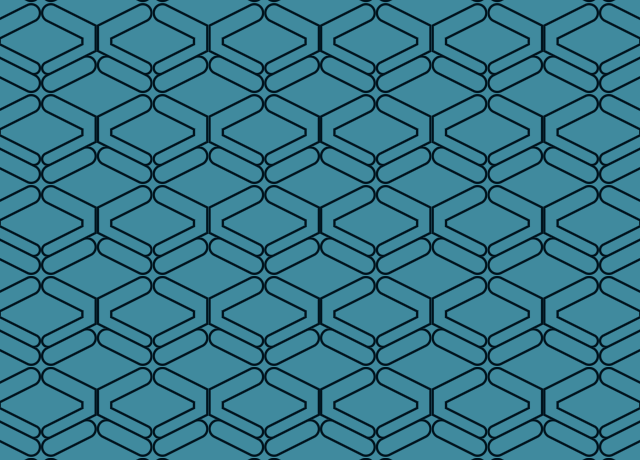
A Shadertoy shader for this pattern:

```glsl
// Outlined lattice of mirrored bent brackets and slanted capsules on flat teal.

const vec3  GROUND = vec3(0.25, 0.54, 0.62);
const vec3  INK    = vec3(0.00, 0.07, 0.11);

// Lengths below are in tile heights.
const float TILES_DOWN   = 5.058;    // tiles per canvas height
const float TILE_WIDTH   = 1.227;
const float ROW_SHIFT    = -0.003;   // tile centre relative to canvas centre
const float HALF_LINE    = 0.0128;
const float GAP          = 0.0122;   // outline inset from each mirror axis
const float INNER_X      = 0.1588;   // inner upright of the bracket
const float UPPER_CORNER = 0.2505;   // ends of the outer upright
const float LOWER_CORNER = -0.0287;
const float WIDE_RADIUS  = 0.0962;   // upper arm and capsule
const float SLIM_RADIUS  = 0.0660;   // lower arm
const float SLOPE        = 0.5;

// Band with one round end at 'tip', running on forever along 'dir'.
float sdRay(vec2 p, vec2 tip, vec2 dir, float radius) {
    vec2 q = p - tip;
    return length(q - dir * max(dot(q, dir), 0.0)) - radius;
}

float sdCapsule(vec2 p, vec2 a, vec2 b, float radius) {
    vec2 pa = p - a, ba = b - a;
    return length(pa - ba * clamp(dot(pa, ba) / dot(ba, ba), 0.0, 1.0)) - radius;
}

// Heights of the two slanted outer edges at x.
float upperEdge(float x) { return UPPER_CORNER + SLOPE * (x - GAP); }
float lowerEdge(float x) { return LOWER_CORNER - SLOPE * (x - GAP); }

// Two arms joined by an upright, trimmed to sharp corners.
float sdBracket(vec2 p, float right, float secant) {
    float upperX = right - WIDE_RADIUS;
    float lowerX = right - SLIM_RADIUS;
    vec2 upperTip = vec2(upperX, upperEdge(upperX) - WIDE_RADIUS * secant);
    vec2 lowerTip = vec2(lowerX, lowerEdge(lowerX) + SLIM_RADIUS * secant);
    vec2 inward = vec2(-1.0, SLOPE) / secant;

    float arms = min(sdRay(p, upperTip, vec2(inward.x, -inward.y), WIDE_RADIUS),
                     sdRay(p, lowerTip, inward, SLIM_RADIUS));
    float body = min(arms, p.x - INNER_X);
    float edges = max(p.y - upperEdge(p.x), lowerEdge(p.x) - p.y) / secant;
    return max(body, max(edges, GAP - p.x));
}

// Capsule sharing the lower outer edge of the bracket.
float sdLink(vec2 p, float right, float secant) {
    float drop = WIDE_RADIUS * secant;
    float ax = GAP + WIDE_RADIUS;
    float bx = right - WIDE_RADIUS;
    return sdCapsule(p, vec2(ax, lowerEdge(ax) - drop),
                     vec2(bx, lowerEdge(bx) - drop), WIDE_RADIUS);
}

void mainImage(out vec4 fragColor, in vec2 fragCoord) {
    float pixel = TILES_DOWN / iResolution.y;
    vec2 p = (fragCoord - 0.5 * iResolution.xy) * pixel;
    p.y -= ROW_SHIFT;

    // Repeat the tile and fold it about its vertical axis.
    vec2 tile = vec2(TILE_WIDTH, 1.0);
    p -= tile * floor(p / tile + 0.5);
    p.x = abs(p.x);

    float right = 0.5 * TILE_WIDTH - GAP;
    float secant = sqrt(1.0 + SLOPE * SLOPE);
    float outline = min(abs(sdBracket(p, right, secant)),
                        abs(sdLink(p, right, secant))) - HALF_LINE;

    float ink = 1.0 - smoothstep(-0.75 * pixel, 0.75 * pixel, outline);
    fragColor = vec4(mix(GROUND, INK, ink), 1.0);
}
```
